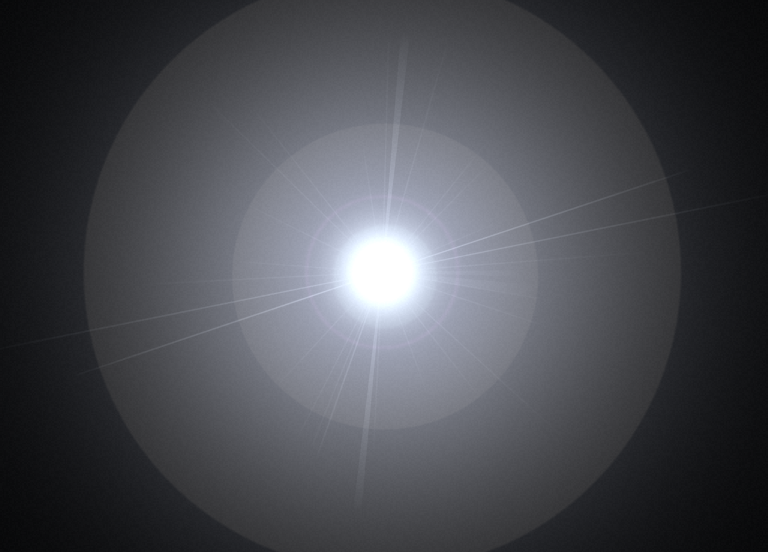
This background is drawn by a Shadertoy shader. Its source:

```glsl
// Layout, in units of canvas height from the middle
const vec2 LIGHT = vec2(-0.003, 0.007);
const vec2 INNER_CENTRE = vec2(0.002, -0.001);
const float OUTER_RADIUS = 0.541;
const float INNER_RADIUS = 0.277;
const float RING_RADIUS = 0.137;
const float CORE_DISC_RADIUS = 0.094;

// Falloff widths
const float GLOW_SIZE = 0.455;
const float HALO_SIZE = 0.19;
const float CORE_SIZE = 0.075;

// Colours
const vec3 FLOOR_COLOUR = vec3(0.018, 0.019, 0.022);
const vec3 GLOW_COLOUR = vec3(0.535, 0.555, 0.610);
const vec3 HALO_COLOUR = vec3(0.020, 0.035, 0.085);
const vec3 CORE_COLOUR = vec3(0.540, 0.570, 0.540);
const vec3 OUTER_COLOUR = vec3(0.060, 0.055, 0.047);
const vec3 INNER_COLOUR = vec3(0.031, 0.028, 0.023);
const vec3 CORE_DISC_COLOUR = vec3(0.018, 0.026, 0.022);
const vec3 RING_COLOUR = vec3(0.030, 0.012, 0.028);
const vec3 RAY_COLOUR = vec3(0.95, 1.0, 1.05);

// Rays: angle in degrees, length, spread, strength
const int RAY_COUNT = 9;
const vec4 RAYS[RAY_COUNT] = vec4[](
    vec4(84.5, 0.43, 0.017, 0.075),
    vec4(264.0, 0.43, 0.014, 0.075),
    vec4(-7.0, 0.27, 0.035, 0.030),
    vec4(-0.5, 0.25, 0.018, 0.030),
    vec4(18.4, 0.59, 0.001, 0.120),
    vec4(198.6, 0.59, 0.001, 0.120),
    vec4(11.3, 0.72, 0.001, 0.085),
    vec4(191.3, 0.72, 0.001, 0.085),
    vec4(250.5, 0.36, 0.002, 0.070));
const int FAINT_COUNT = 22;
const float FAINT_STRENGTH = 0.035;
const float RAY_HALF_WIDTH = 0.0006;
const float GRAIN_CELLS = 368.0;
const float GRAIN_AMOUNT = 0.016;

float hash(vec2 p) {
    return fract(sin(dot(p, vec2(12.9898, 78.233))) * 43758.5453);
}

float falloff(float r, float size) {
    return exp(-r * r / (size * size));
}

float disc(float r, float radius, float edge) {
    return 1.0 - smoothstep(radius - edge, radius + edge, r);
}

// A wedge that leaves the light and widens with distance
float ray(vec2 p, vec4 shape, float pixel) {
    float angle = radians(shape.x);
    vec2 dir = vec2(cos(angle), sin(angle));
    float along = dot(p, dir);
    float across = abs(dir.x * p.y - dir.y * p.x);
    float halfWidth = RAY_HALF_WIDTH + shape.z * max(along, 0.0);
    float body = 1.0 - smoothstep(halfWidth - pixel * 0.5, halfWidth + pixel, across);
    float reach = smoothstep(0.04, 0.14, along);
    float fade = sqrt(max(1.0 - along / shape.y, 0.0));
    return shape.w * body * reach * fade;
}

void mainImage(out vec4 fragColor, in vec2 fragCoord) {
    float pixel = 1.0 / iResolution.y;
    vec2 p = (fragCoord - 0.5 * iResolution.xy) * pixel;
    vec2 q = p - LIGHT;
    float r = length(q);

    // Layered glow
    vec3 colour = FLOOR_COLOUR;
    colour += GLOW_COLOUR * falloff(r, GLOW_SIZE);
    colour += HALO_COLOUR * falloff(r, HALO_SIZE);
    colour += CORE_COLOUR * falloff(r, CORE_SIZE);

    // Lens discs and ring
    colour += OUTER_COLOUR * disc(r, OUTER_RADIUS, max(pixel, 0.003));
    colour += INNER_COLOUR * disc(length(p - INNER_CENTRE), INNER_RADIUS, max(pixel, 0.002));
    colour += CORE_DISC_COLOUR * disc(length(p - INNER_CENTRE), CORE_DISC_RADIUS, 0.004);
    colour += RING_COLOUR * falloff(r - RING_RADIUS, 0.004);

    // Main rays, then faint scattered ones
    float rays = 0.0;
    for (int i = 0; i < RAY_COUNT; i++) {
        rays += ray(q, RAYS[i], pixel);
    }
    for (int i = 0; i < FAINT_COUNT; i++) {
        float id = float(i);
        float angle = (id + hash(vec2(id, 1.0))) * 360.0 / float(FAINT_COUNT);
        float reach = mix(0.2, 0.48, hash(vec2(id, 2.0)));
        rays += ray(q, vec4(angle, reach, 0.001, FAINT_STRENGTH), pixel);
    }
    colour += RAY_COLOUR * rays;

    // Fine grain
    colour += GRAIN_AMOUNT * (hash(floor(p * GRAIN_CELLS)) - 0.5);
    fragColor = vec4(clamp(colour, 0.0, 1.0), 1.0);
}
```
